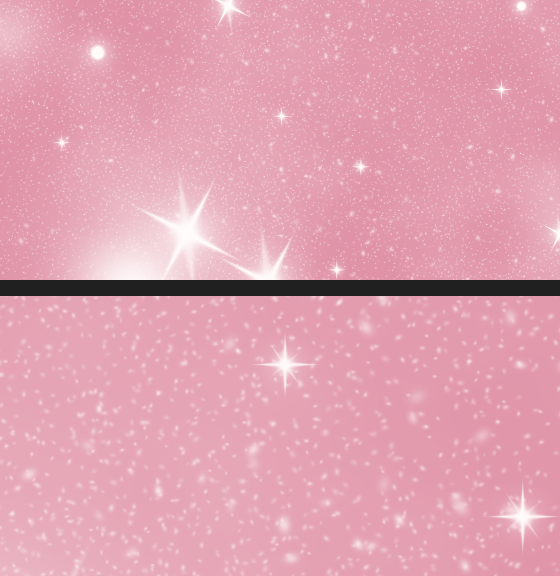
Top, the full canvas; bottom, a detail of the centre.
Write a Shadertoy shader that draws this background.

```glsl
// Pink sky of fine glitter, soft glowing dots, hazy light and bright star flares.

const vec3 DEEP_PINK = vec3(0.874, 0.562, 0.645);
const vec3 WARM_WHITE = vec3(0.998, 0.984, 0.978);

vec3 hash3(vec2 p) {
    vec3 q = fract(p.xyx * vec3(0.1031, 0.1030, 0.0973));
    q += dot(q, q.yxz + 33.33);
    return fract((q.xxy + q.yzz) * q.zyx);
}

float valueNoise(vec2 p) {
    vec2 cell = floor(p), f = fract(p);
    f = f * f * (3.0 - 2.0 * f);
    float low = mix(hash3(cell).x, hash3(cell + vec2(1, 0)).x, f.x);
    float high = mix(hash3(cell + vec2(0, 1)).x, hash3(cell + vec2(1, 1)).x, f.x);
    return mix(low, high, f.y);
}

float fbm(vec2 p) {
    float sum = 0.0, amplitude = 0.5;
    for (int i = 0; i < 4; i++) {
        sum += amplitude * valueNoise(p);
        p = mat2(1.6, 1.2, -1.2, 1.6) * p + 7.3;
        amplitude *= 0.5;
    }
    return sum;
}

vec2 rotate(vec2 p, float angle) {
    float c = cos(angle), s = sin(angle);
    return vec2(c * p.x + s * p.y, c * p.y - s * p.x);
}

float screen(float a, float b) {
    return a + (1.0 - a) * clamp(b, 0.0, 1.0);
}

// Elliptical haze with a Gaussian falloff
float glow(vec2 p, vec2 centre, vec2 size) {
    vec2 q = (p - centre) / size;
    return exp(-dot(q, q));
}

// Soft disc with a faint halo
float orb(vec2 p, vec2 centre, float radius) {
    float d = length(p - centre);
    return screen(smoothstep(radius, radius * 0.5, d), 0.5 * exp(-d * d / (2.2 * radius * radius)));
}

// One jittered grain per grid cell, present with the given probability
float grains(vec2 p, float cellSize, float radius, float density, float seed) {
    vec2 g = p / cellSize, cell = floor(g);
    vec3 place = hash3(cell + seed);
    vec3 look = hash3(cell + seed + 57.0);
    vec2 q = (fract(g) - mix(vec2(0.28), vec2(0.72), place.xy)) * cellSize;
    q = rotate(q, look.z * 3.14) * vec2(0.85, 1.2);
    float r = radius * mix(0.6, 1.0, look.x);
    return step(place.z, density) * mix(0.35, 1.0, look.y) * exp(-dot(q, q) / (r * r));
}

// Tapered beam running both ways from the origin
float beam(vec2 q, float angle, float reach, float width) {
    q = rotate(q, angle);
    float t = clamp(1.0 - abs(q.x) / reach, 0.0, 1.0);
    float w = width * (0.12 + 0.88 * t * t);
    return exp(-q.y * q.y / (w * w)) * smoothstep(0.0, 0.6, t);
}

// Large tilted flare: two crisp beams, one hazy beam and a hot core
float flare(vec2 p, vec2 centre, float size) {
    vec2 q = p - centre;
    float light = beam(q, -0.48, size, size * 0.085);
    light = screen(light, beam(q, 1.09, size, size * 0.085));
    light = screen(light, 0.55 * beam(q, 1.7, size * 1.08, size * 0.12));
    light = screen(light, glow(q, vec2(0), vec2(size * 0.2)));
    return screen(light, 0.4 * glow(q, vec2(0), vec2(size * 0.5)));
}

// Small upright four-pointed star with short diagonals
float sparkle(vec2 p, vec2 centre, float size) {
    vec2 q = p - centre;
    float light = 0.9 * screen(beam(q, 0.0, size, size * 0.09), beam(q, 1.571, size, size * 0.09));
    light = screen(light, 0.5 * beam(q, 2.2, size * 0.8, size * 0.08));
    light = screen(light, 0.35 * beam(q, 0.7, size * 0.6, size * 0.08));
    light = screen(light, glow(q, vec2(0), vec2(size * 0.2)));
    return screen(light, 0.25 * glow(q, vec2(0), vec2(size * 0.5)));
}

void mainImage(out vec4 fragColor, in vec2 fragCoord) {
    vec2 p = fragCoord / iResolution.y;
    float clouds = fbm(p * 2.3 + 4.0);

    // Uneven background and hazes
    float light = 0.01 + 0.17 * smoothstep(0.22, 0.75, clouds);
    light = screen(light, 0.06 * glow(p, vec2(0.85, 0.5), vec2(0.6, 0.5)));
    light = screen(light, 0.38 * glow(p, vec2(0.52, 0.08), vec2(0.32, 0.27)));
    light = screen(light, 0.95 * glow(p, vec2(0.47, -0.03), vec2(0.18, 0.16)));
    light = screen(light, 0.30 * glow(p, vec2(0.0, 0.88), vec2(0.13, 0.09)));
    light = screen(light, 0.25 * glow(p, vec2(1.98, 0.27), vec2(0.12, 0.19)));

    // Fine glitter, thinner toward the lower right
    float density = 0.2 + 0.6 * clouds - 0.12 * smoothstep(1.1, 2.0, p.x - p.y * 0.5);
    for (int i = 0; i < 3; i++) {
        float k = float(i);
        vec2 q = rotate(p, 0.45 + 0.8 * k) + 3.0;
        light = screen(light, 0.55 * grains(q, 0.016 + 0.003 * k, 0.0028 + 0.0004 * k, density, 31.0 * k));
    }

    // Larger dots gathered in a broad band right of centre
    float band = 0.08 + 0.42 * glow(p, vec2(1.25, 0.4), vec2(0.48, 0.6));
    for (int i = 0; i < 2; i++) {
        float k = float(i);
        light = screen(light, 0.7 * grains(rotate(p, 0.3 + k) + 5.0, 0.065 + 0.02 * k, 0.0085, band, 113.0 + 40.0 * k));
    }

    // Orbs and flares
    light = screen(light, orb(p, vec2(0.349, 0.812), 0.033));
    light = screen(light, orb(p, vec2(1.862, 0.978), 0.022));
    light = screen(light, flare(p, vec2(0.667, 0.167), 0.25));
    light = screen(light, flare(p, vec2(0.958, -0.01), 0.23));
    light = screen(light, flare(p, vec2(0.815, 0.98), 0.11));
    light = screen(light, flare(p, vec2(2.0, 0.165), 0.085));

    // Two rows of small stars
    for (int i = 0; i < 3; i++)
        light = screen(light, sparkle(p, vec2(0.221, 0.49) + float(i) * vec2(0.785, 0.095), 0.045));
    for (int i = 0; i < 2; i++)
        light = screen(light, sparkle(p, vec2(1.203, 0.036) + float(i) * vec2(0.086, 0.368), 0.05));

    fragColor = vec4(mix(DEEP_PINK, WARM_WHITE, light), 1.0);
}
```
